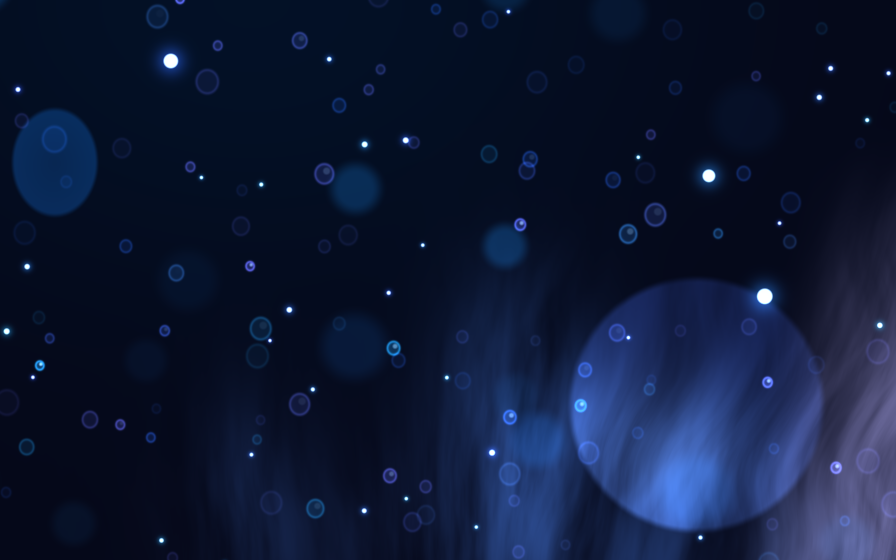
This background is drawn by a Shadertoy shader. Its source:

```glsl
// Night bokeh: a navy backdrop with streaked mist rising at the lower right,
// one large translucent disc, a pale oval, and scattered soft discs, rings and
// sparks. Scatter uses jittered hash grids; mist is stretched fractal noise.

float hash(vec2 p) {
    vec3 q = fract(p.xyx * vec3(0.1031, 0.1030, 0.0973));
    q += dot(q, q.yzx + 33.33);
    return fract((q.x + q.y) * q.z);
}

float noise(vec2 p) {
    vec2 i = floor(p), f = fract(p);
    f = f * f * (3.0 - 2.0 * f);
    return mix(mix(hash(i), hash(i + vec2(1, 0)), f.x),
               mix(hash(i + vec2(0, 1)), hash(i + vec2(1, 1)), f.x), f.y);
}

float fbm(vec2 p) {
    float sum = 0.0, amp = 0.5;
    for (int i = 0; i < 5; i++) {
        sum += amp * noise(p);
        p = p * 2.03 + 17.7;
        amp *= 0.5;
    }
    return sum;
}

float blob(vec2 p, vec2 center, vec2 size) {
    vec2 d = (p - center) / size;
    return exp(-dot(d, d));
}

float disc(float d, float radius, float soft) {
    return 1.0 - smoothstep(radius - soft, radius + soft, d);
}

// Blue, violet or cyan, chosen by h
vec3 lensTint(float h) {
    vec3 c = mix(vec3(0.10, 0.26, 0.62), vec3(0.30, 0.30, 0.70), smoothstep(0.2, 0.5, h));
    return mix(c, vec3(0.08, 0.45, 0.66), smoothstep(0.65, 0.9, h));
}

// Wide out-of-focus disc
vec3 softDisc(vec2 d, float size, float glow, float hue) {
    float radius = mix(0.025, 0.065, size);
    return mix(vec3(0.03, 0.15, 0.29), vec3(0.05, 0.30, 0.46), hue * (1.0 - size))
         * disc(length(d), radius, radius * 0.35) * mix(0.12, 0.75, glow * glow);
}

// Small lens ring with a faint core and sometimes a glint
vec3 lensRing(vec2 d, float size, float glow, float hue, float px) {
    float radius = mix(0.009, 0.026, size * size);
    float r = length(d * vec2(1.08, 1.0));
    float soft = max(0.0025, px);
    float rim = exp(-pow((r - radius * 0.85) / soft, 2.0));
    float power = mix(0.10, 1.1, pow(glow, 3.0) * (1.0 - 0.8 * size));
    vec3 c = lensTint(hue) * power * (rim + 0.5 * disc(r, radius, soft));
    float glint = disc(length(d - radius * vec2(0.2, 0.25)), radius * 0.3, soft);
    return c + vec3(0.6, 0.75, 0.85) * glint * smoothstep(0.72, 0.95, glow) * (1.0 - size);
}

// Sharp point of light with a colored halo
vec3 spark(vec2 d, float radius, float hue, float px) {
    float r = length(d);
    vec3 halo = mix(vec3(0.15, 0.25, 0.75), vec3(0.10, 0.50, 0.65), hue);
    return vec3(0.90, 0.96, 1.0) * disc(r, radius, max(0.0022, px))
         + halo * 0.65 * exp(-pow(r / (radius * 1.9), 2.0));
}

// Jittered grid; kind 0 soft discs, 1 rings, 2 sparks, 3 large lights
vec3 scatter(vec2 p, float cell, float share, int kind, float px) {
    vec3 sum = vec3(0);
    vec2 home = floor(p / cell);
    for (int y = -1; y <= 1; y++)
    for (int x = -1; x <= 1; x++) {
        vec2 id = home + vec2(x, y);
        vec2 key = id + 31.7 * float(kind + 1) + cell * 97.0;
        if (hash(key + 5.3) > share) continue;
        vec2 d = p - (id + vec2(hash(key + 11.1), hash(key + 23.9))) * cell;
        float size = hash(key + 41.3), glow = hash(key + 57.7), hue = hash(key + 73.1);
        if (kind == 0) sum += softDisc(d, size, glow, hue);
        else if (kind == 1) sum += lensRing(d, size, glow, hue, px);
        else sum += spark(d, kind == 2 ? mix(0.0025, 0.0055, size * size)
                                       : mix(0.009, 0.014, size), hue, px);
    }
    return sum;
}

void mainImage(out vec4 fragColor, in vec2 fragCoord) {
    float px = 1.0 / iResolution.y;
    vec2 p = fragCoord * px;
    p.x *= 1.6 * iResolution.y / iResolution.x;

    // Backdrop, bluer at the upper left
    vec3 color = mix(vec3(0.020, 0.030, 0.095), vec3(0.010, 0.065, 0.150),
                     blob(p, vec2(0.45, 1.0), vec2(0.75, 0.55)));

    // Leaning streaks modulate every patch of mist
    float lean = p.x - 0.28 * p.y * smoothstep(0.7, 1.4, p.x);
    float wisps = fbm(vec2(lean * 11.0 + noise(p * 5.0), p.y * 2.3));
    float fine = fbm(vec2(lean * 30.0 + 2.0 * noise(p * 6.0), p.y * 4.0 + 9.0));
    float streak = smoothstep(0.15, 0.8, 0.65 * wisps + 0.35 * fine);

    float low = blob(p, vec2(0.93, 0.26), vec2(0.13, 0.22))
              + 0.7 * blob(p, vec2(1.05, 0.0), vec2(0.45, 0.20))
              + 0.4 * blob(p, vec2(0.43, 0.08), vec2(0.12, 0.20));
    color += vec3(0.15, 0.26, 0.46) * low * streak;

    float bank = smoothstep(1.27, 1.58, p.x - 0.22 * p.y) * (1.0 - smoothstep(0.35, 0.78, p.y));
    color += vec3(0.44, 0.42, 0.56) * bank * (0.35 + 0.9 * streak);

    // Large translucent disc, brightest near its lower left
    vec2 toDisc = p - vec2(1.244, 0.277);
    float lit = blob(toDisc, vec2(-0.06, -0.10), vec2(0.20, 0.15));
    vec3 film = mix(vec3(0.055, 0.085, 0.19), vec3(0.20, 0.30, 0.50), lit);
    color += film * disc(length(toDisc), 0.225, 0.008) * (0.55 + 0.75 * streak);

    // Pale oval at the left
    float oval = length((p - vec2(0.098, 0.71)) / vec2(0.077, 0.097));
    color += vec3(0.02, 0.125, 0.24) * disc(oval, 0.98, 0.06) * (0.8 + 0.2 * oval);

    // Bokeh from blurred to sharp
    color += scatter(p, 0.27, 0.65, 0, px);
    color += scatter(p, 0.125, 0.70, 1, px);
    color += scatter(p, 0.19, 0.50, 1, px);
    color += scatter(p, 0.17, 0.45, 2, px);
    color += scatter(p, 0.48, 0.45, 3, px);

    fragColor = vec4(min(color, 1.0), 1.0);
}
```
